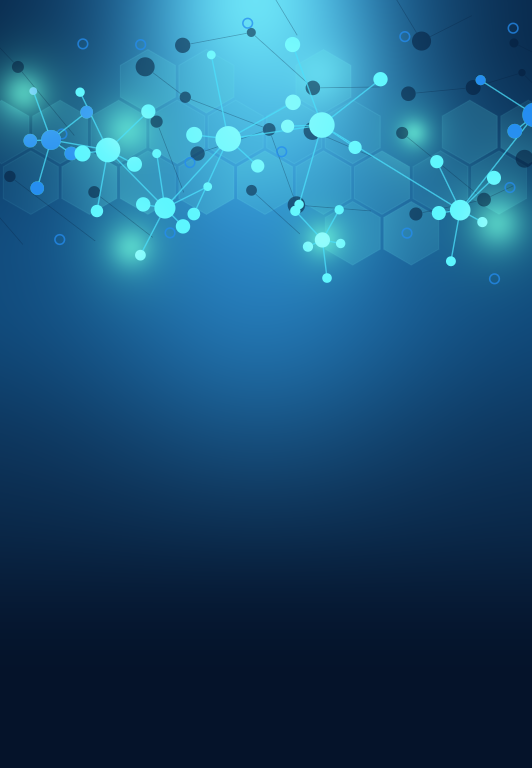
Write a WebGL 1 fragment shader that draws this background.

```glsl
precision highp float;
// Glowing molecular network and hexagons over a deep blue gradient.
uniform vec2 u_resolution;

// Lengths are in canvas widths; y runs downward from the top edge.
const vec3 TOP_NAVY = vec3(0.025, 0.14, 0.27);
const vec3 SEA = vec3(0.06, 0.28, 0.47);
const vec3 DEEP = vec3(0.045, 0.18, 0.32);
const vec3 NIGHT = vec3(0.018, 0.075, 0.165);
const vec3 AZURE = vec3(0.18, 0.57, 0.83);
const vec3 SKY = vec3(0.43, 0.90, 0.97);
const vec3 TEAL = vec3(0.22, 0.70, 0.72);
const vec3 GLOW = vec3(0.40, 0.94, 0.84);
const vec3 AQUA = vec3(0.33, 0.96, 1.0);
const vec3 MINT = vec3(0.68, 1.0, 0.98);
const vec3 BLUE = vec3(0.14, 0.55, 0.94);
const vec3 SHADOW = vec3(0.015, 0.11, 0.23);
const vec2 HEX_ANCHOR = vec2(0.773, 0.248);
const float HEX_PITCH = 0.110;
const float SHADOW_CELL = 0.105;
const float RING_CELL = 0.20;
const float LINK_WIDTH = 0.0013;
const float SPOKE_TURN = 1.2566;
const float FIRST_SPOKE = 1.92;

float px; // width of one pixel

float hash(vec2 p) { return fract(sin(dot(p, vec2(127.1, 311.7))) * 43758.55); }
float cover(float d) { return clamp(0.5 - d / px, 0.0, 1.0); }
float bell(vec2 d, vec2 size) { d /= size; return exp(-dot(d, d)); }

float segment(vec2 p, vec2 a, vec2 b) {
  vec2 pa = p - a, ba = b - a;
  return length(pa - ba * clamp(dot(pa, ba) / dot(ba, ba), 0.0, 1.0));
}

vec2 scatter(vec2 cell) {
  return cell + 0.15 + 0.7 * vec2(hash(cell), hash(cell + 37.0));
}

// Main molecules: position, reach of the spokes, tilt.
vec4 hub(int i) {
  if (i == 0) return vec4(0.096, 0.263, 0.085, 0.0);
  if (i == 1) return vec4(0.203, 0.282, 0.105, 0.1);
  if (i == 2) return vec4(0.310, 0.391, 0.090, -0.2);
  if (i == 3) return vec4(0.429, 0.261, 0.140, -0.15);
  if (i == 4) return vec4(0.605, 0.235, 0.140, 0.0);
  if (i == 5) return vec4(0.865, 0.395, 0.088, 0.1);
  if (i == 6) return vec4(1.005, 0.216, 0.105, 0.65);
  return vec4(0.606, 0.451, 0.065, 0.4);
}

// Soft round light: bright core with a faint wide halo.
float lamp(vec2 d, float size) {
  return 0.6 * bell(d, vec2(size * 0.6)) + 0.4 * bell(d, vec2(size * 1.3));
}

float lamps(vec2 p) {
  return lamp(p - vec2(0.045, 0.175), 0.075) + lamp(p - vec2(0.247, 0.465), 0.075)
    + lamp(p - vec2(0.935, 0.42), 0.085) + lamp(p - vec2(0.606, 0.45), 0.065)
    + lamp(p - vec2(0.778, 0.25), 0.05) + 0.9 * lamp(p - vec2(0.24, 0.245), 0.075);
}

vec3 background(vec2 p) {
  vec3 c = mix(TOP_NAVY, SEA, smoothstep(0.05, 0.5, p.y));
  c = mix(c, DEEP, smoothstep(0.55, 0.95, p.y));
  c = mix(c, NIGHT, smoothstep(0.85, 1.28, p.y));
  float beam = exp(-pow((p.x - 0.49) / 0.32, 2.0)) * (1.0 - smoothstep(0.25, 1.15, p.y));
  c = mix(c, AZURE, 0.97 * beam);
  c = mix(c, SKY, 0.3 * bell(p - vec2(0.5, 0.2), vec2(0.26, 0.18)));
  return mix(c, SKY, 0.95 * bell(p - vec2(0.48, 0.0), vec2(0.16, 0.19)));
}

vec3 hexagons(vec3 c, vec2 p, float light) {
  vec2 s = vec2(1.0, 1.73205), q = (p - HEX_ANCHOR) / HEX_PITCH;
  vec2 a = mod(q + 0.5 * s, s) - 0.5 * s, b = mod(q, s) - 0.5 * s;
  vec2 g = dot(a, a) < dot(b, b) ? a : b;
  vec2 center = HEX_ANCHOR + (q - g) * HEX_PITCH;
  float rnd = hash(floor((q - g) * 2.0 / s + 0.5) + 9.0);
  float lowest = 0.37 + 0.1 * exp(-pow((center.x - 0.72) / 0.1, 2.0));
  float highest = abs(center.x - 0.5) < 0.27 ? 0.1 : 0.2;
  float shown = step(highest, center.y) * step(center.y, lowest) * step(0.16, rnd);
  vec2 ag = abs(g);
  float d = (max(ag.x, dot(ag, vec2(0.5, 0.866))) - 0.47) * HEX_PITCH;
  float fade = 0.3 + 0.7 * bell(center - vec2(0.5, 0.22), vec2(0.42));
  float sheen = 1.0 + 0.9 * dot(g, vec2(cos(rnd * 40.0), sin(rnd * 40.0)));
  float fill = fade * sheen * (0.07 + 0.28 * rnd) + 0.35 * light;
  c = mix(c, mix(TEAL, SKY, 0.6), shown * cover(d) * min(fill, 0.8));
  return mix(c, SKY, 0.15 * shown * fade * cover(abs(d) - 0.001));
}

// Dim molecules and small rings, scattered over jittered cells.
vec3 scatterParts(vec3 c, vec2 p) {
  float dots = 0.0, links = 0.0, rings = 0.0;
  vec2 q = p / SHADOW_CELL, r = p / RING_CELL;
  for (int y = -1; y <= 1; y++) for (int x = -1; x <= 1; x++) {
    vec2 cell = floor(q) + vec2(float(x), float(y)), site = scatter(cell);
    float rnd = hash(cell + 71.0), shown = step(rnd, 0.6) * step(site.y * SHADOW_CELL, 0.43);
    dots = max(dots, shown * cover(length(q - site) * SHADOW_CELL - 0.006 - 0.02 * rnd));
    vec2 next = scatter(cell + vec2(1.0, rnd < 0.3 ? 1.0 : 0.0));
    links = max(links, shown * cover(segment(q, site, next) * SHADOW_CELL - 0.0007));
    cell = floor(r) + vec2(float(x), float(y));
    site = scatter(cell + 5.0) - 5.0;
    shown = step(hash(cell + 23.0), 0.75) * step(site.y * RING_CELL, 0.53);
    rings = max(rings, shown * cover(abs(length(r - site) * RING_CELL - 0.009) - 0.0015));
  }
  c = mix(c, SHADOW, max(0.55 * dots, 0.3 * links));
  return mix(c, BLUE, 0.75 * rings);
}

vec3 network(vec3 c, vec2 p, float light) {
  float links = 0.0, nodes = 0.0;
  vec3 nodeColor = AQUA;
  vec2 previous = hub(0).xy;
  for (int i = 0; i < 8; i++) {
    vec4 h = hub(i);
    vec3 tint = mix(AQUA, BLUE, smoothstep(0.37, 0.40, abs(h.x - 0.5)));
    if (i > 0 && i < 7) links = max(links, cover(segment(p, previous, h.xy) - LINK_WIDTH));
    float disc = cover(length(p - h.xy) - min(0.024, h.z * 0.22));
    for (int k = 0; k < 5; k++) {
      float n = float(k), angle = FIRST_SPOKE + n * SPOKE_TURN + h.w;
      vec2 tip = h.xy + h.z * (0.8 + 0.35 * cos(n * 2.9)) * vec2(cos(angle), -sin(angle));
      links = max(links, cover(segment(p, h.xy, tip) - LINK_WIDTH));
      disc = max(disc, cover(length(p - tip) - min(0.007 + 0.009 * hash(vec2(n, h.x)), 0.15 * h.z)));
    }
    nodeColor = mix(nodeColor, tint, disc);
    nodes = max(nodes, disc);
    previous = h.xy;
  }
  c = mix(c, mix(BLUE, AQUA, 0.8), 0.75 * links);
  float pale = max(0.55 * bell(p - vec2(0.5, 0.2), vec2(0.2)), 0.7 * min(light, 1.0));
  return mix(c, mix(nodeColor, MINT, pale), nodes);
}

void main() {
  px = 1.0 / u_resolution.x;
  vec2 p = vec2(gl_FragCoord.x, u_resolution.y - gl_FragCoord.y) * px;
  float light = min(lamps(p), 1.0);
  vec3 c = hexagons(background(p), p, light);
  c = mix(c, mix(TEAL, GLOW, light), 0.75 * light);
  c = mix(c, SKY, 0.65 * lamp(p - vec2(0.6, 0.14), 0.08));
  gl_FragColor = vec4(network(scatterParts(c, p), p, light), 1.0);
}
```
